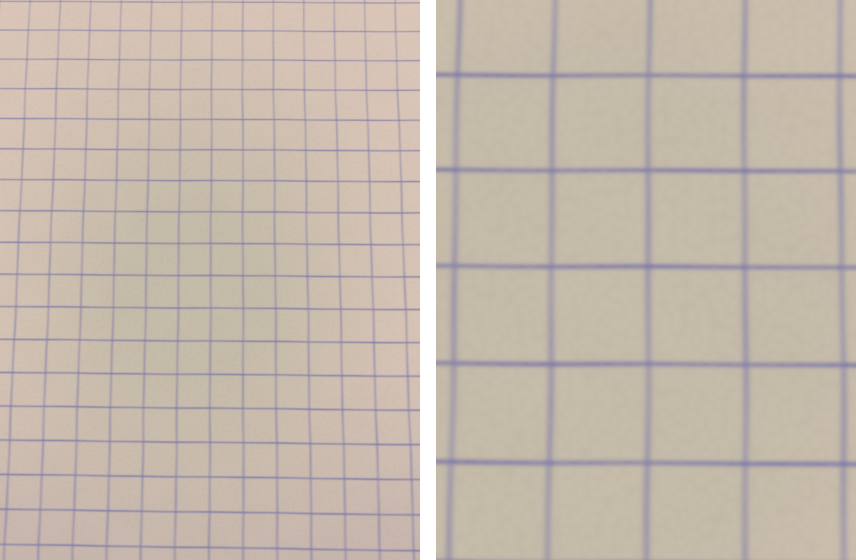
Left, the full canvas; right, a detail of the centre.
Give the GLSL for this pattern, as a WebGL 1 fragment shader.

```glsl
precision highp float;
// Squared writing paper seen at a slight tilt: blue ruled lines whose spacing
// widens towards the bottom, on warm paper with a cooler, greenish centre.
// Rows and columns come from an inverse perspective; cellular noise adds grain.

uniform vec2 u_resolution;

#define COLUMN_PITCH vec2(0.0724, 0.0090)   // spacing at top, growth downwards
#define COLUMN_ORIGIN vec2(0.5052, -0.0070) // middle line at top, drift downwards
#define ROW_CURVE vec3(0.0039, 0.05083, 0.00038) // first row, pitch, growth
#define ROW_TILT vec2(0.0028, 0.0090)       // slope at top, growth downwards
#define LINE_SOFTNESS vec2(0.0031, 0.0024)  // column and row line radius
#define LINE_STRENGTH vec2(0.43, 0.66)      // column and row ink density
#define INK vec3(0.49, 0.475, 0.655)
#define PAPER_EDGE vec3(0.855, 0.772, 0.720)
#define PAPER_CENTRE vec3(0.770, 0.730, 0.660)
#define PAPER_FOOT vec3(0.775, 0.705, 0.675)
#define GRAIN_SCALE 130.0
#define GRAIN_AMOUNT 0.018

vec2 hash2(vec2 cell) {
  vec2 k = vec2(dot(cell, vec2(127.1, 311.7)), dot(cell, vec2(269.5, 183.3)));
  return fract(sin(k) * 4375.85);
}

// Distance to the nearest scattered point, about 0 to 1.
float cellular(vec2 p) {
  vec2 base = floor(p);
  float nearest = 2.0;
  for (int j = -1; j <= 1; j++) {
    for (int i = -1; i <= 1; i++) {
      vec2 cell = base + vec2(float(i), float(j));
      nearest = min(nearest, distance(p, cell + hash2(cell)));
    }
  }
  return nearest;
}

// Distance from a grid coordinate to its nearest whole number.
float lineDistance(float coord) {
  return abs(fract(coord + 0.5) - 0.5);
}

float softLine(float dist, float radius) {
  float d = dist / radius;
  return exp(-d * d);
}

vec3 paperColor(vec2 uv) {
  vec2 offset = (uv - vec2(0.46, 0.47)) / vec2(0.42, 0.38);
  float centre = exp(-dot(offset, offset));
  vec3 rim = mix(PAPER_FOOT, PAPER_EDGE, smoothstep(-0.05, 0.45, uv.y));
  return mix(rim, PAPER_CENTRE, min(1.0, centre * 1.15));
}

void main() {
  vec2 uv = gl_FragCoord.xy / u_resolution;
  float aspect = u_resolution.y / u_resolution.x;
  vec2 p = vec2(uv.x, uv.y * aspect); // canvas width is 1
  float depth = 1.0 - uv.y;           // 0 at the top, 1 at the bottom

  // Slight waviness of the printed lines
  float sway = 0.0006 * (sin(p.y * 17.0 + 1.0) + 0.5 * sin(p.y * 41.0));
  float ripple = 0.0003 * (sin(p.x * 13.0) + 0.5 * sin(p.x * 37.0 + 2.0));

  // Columns fan out downwards
  float columnPitch = COLUMN_PITCH.x + COLUMN_PITCH.y * depth;
  float columnStart = COLUMN_ORIGIN.x + COLUMN_ORIGIN.y * depth;
  float column = (uv.x + sway - columnStart) / columnPitch;

  // Rows: solve first + pitch * n + growth * n * n = level for n
  float slope = ROW_TILT.x + ROW_TILT.y * depth * depth;
  float level = depth + ripple - (uv.x - 0.5) * slope - ROW_CURVE.x;
  float root = sqrt(ROW_CURVE.y * ROW_CURVE.y + 4.0 * ROW_CURVE.z * level);
  float row = (root - ROW_CURVE.y) / (2.0 * ROW_CURVE.z);

  // Line distances in canvas widths; lines soften lower down
  vec2 dist = vec2(lineDistance(column) * columnPitch,
                   lineDistance(row) * root * aspect);
  vec2 radius = LINE_SOFTNESS * mix(0.85, 1.25, depth);
  radius = max(radius, vec2(0.8 / u_resolution.x));
  vec2 ink = vec2(softLine(dist.x, radius.x), softLine(dist.y, radius.y));

  // Uneven ink, different on every line
  float columnId = floor(column + 0.5);
  float rowId = floor(row + 0.5);
  float grain = cellular(p * GRAIN_SCALE);
  vec2 wear = vec2(sin(p.y * 29.0 + columnId * 2.4), sin(p.x * 23.0 + rowId * 1.7));
  ink *= LINE_STRENGTH * (0.95 + 0.10 * wear + 0.25 * (0.5 - grain));
  ink *= mix(0.82, 1.0, smoothstep(0.0, 0.35, depth));

  // Paper with fine fibre and broad, faint unevenness
  vec3 color = paperColor(uv);
  float mottle = sin(p.x * 31.0 + 2.0 * sin(p.y * 19.0)) * sin(p.y * 43.0 + p.x * 11.0);
  color += GRAIN_AMOUNT * (0.5 - grain) + 0.003 * mottle;

  float coverage = 1.0 - (1.0 - ink.x) * (1.0 - ink.y);
  color = mix(color, INK, clamp(coverage, 0.0, 1.0));
  gl_FragColor = vec4(color, 1.0);
}
```
